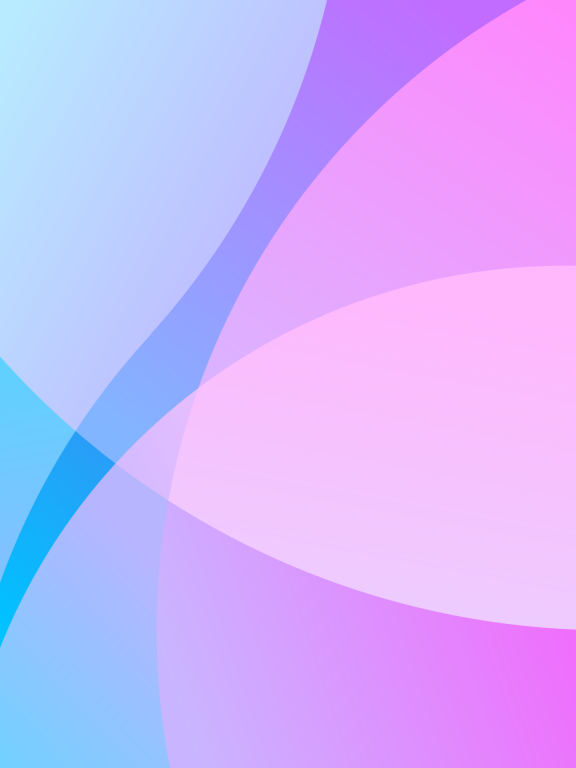
This background is drawn by a Shadertoy shader. Its source:

```glsl
// Discs: centre x, centre y, radius (canvas width = 1, height = 4/3)
const vec3 DISC_RIGHT  = vec3( 1.524,  0.240, 1.252);
const vec3 DISC_CORNER = vec3(-0.727,  1.646, 1.332);
const vec3 DISC_SWEEP  = vec3( 1.186, -0.104, 1.260);
const vec3 DISC_LOW    = vec3( 0.979, -0.182, 1.054);
const vec3 DISC_HIGH   = vec3( 1.059,  1.656, 1.417);
const float JOIN_Y = 0.753;   // height where the corner edge turns into the sweep

// Gradient ends for each region
const vec3 ICE       = vec3(0.72, 0.92, 1.00), LILAC     = vec3(0.75, 0.74, 1.00);
const vec3 VIOLET    = vec3(0.76, 0.42, 1.00), CORNFLOWER = vec3(0.51, 0.71, 1.00);
const vec3 SKY       = vec3(0.37, 0.82, 1.00), SOFT_SKY  = vec3(0.50, 0.76, 1.00);
const vec3 CYAN      = vec3(0.00, 0.76, 1.00), AZURE     = vec3(0.16, 0.62, 0.97);
const vec3 PINK      = vec3(1.00, 0.53, 0.99), ORCHID    = vec3(0.86, 0.70, 1.00);
const vec3 BLUSH     = vec3(1.00, 0.72, 0.99), PALE_PINK = vec3(0.93, 0.80, 1.00);
const vec3 MAUVE     = vec3(0.83, 0.73, 1.00), ROSE_MIST = vec3(0.89, 0.74, 1.00);
const vec3 AQUA      = vec3(0.44, 0.82, 1.00), PERIWINKLE = vec3(0.72, 0.71, 1.00);
const vec3 MAGENTA   = vec3(0.94, 0.43, 0.99), LAVENDER  = vec3(0.79, 0.71, 1.00);

// Signed distance to a disc, negative inside
float discDistance(vec2 p, vec3 disc) {
    return length(p - disc.xy) - disc.z;
}

// Coverage of the inside, softened over one pixel
float coverage(float dist, float pixel) {
    return smoothstep(0.75 * pixel, -0.75 * pixel, dist);
}

// Linear gradient from one point to another
vec3 ramp(vec2 p, vec2 from, vec2 to, vec3 first, vec3 last) {
    vec2 axis = to - from;
    float t = dot(p - from, axis) / dot(axis, axis);
    return mix(first, last, clamp(t, 0.0, 1.0));
}

void mainImage(out vec4 fragColor, in vec2 fragCoord) {
    vec2 scale = vec2(1.0, 4.0 / 3.0) / iResolution.xy;
    vec2 p = fragCoord * scale;
    float pixel = max(scale.x, scale.y);

    // Masks; the corner edge is an S-curve of two tangent arcs
    float cornerDist = p.y > JOIN_Y ? discDistance(p, DISC_CORNER)
                                    : -discDistance(p, DISC_SWEEP);
    float corner = coverage(cornerDist, pixel);
    float right = coverage(discDistance(p, DISC_RIGHT), pixel);
    float low = coverage(discDistance(p, DISC_LOW), pixel);
    float high = coverage(discDistance(p, DISC_HIGH), pixel);

    // Regions inside the high disc
    vec3 ice = ramp(p, vec2(0.0, 1.25), vec2(0.48, 1.0), ICE, LILAC);
    vec3 band = ramp(p, vec2(0.78, 1.333), vec2(0.20, 0.58), VIOLET, CORNFLOWER);
    vec3 pink = ramp(p, vec2(0.95, 1.33), vec2(0.47, 0.62), PINK, ORCHID);
    vec3 lens = ramp(p, vec2(0.70, 0.82), vec2(0.60, 0.28), BLUSH, PALE_PINK);
    vec3 sliver = ramp(p, vec2(0.20, 0.53), vec2(0.33, 0.60), MAUVE, ROSE_MIST);
    vec3 upper = mix(mix(band, ice, corner), pink, right);
    upper = mix(upper, mix(sliver, lens, right), low);

    // Regions below it
    vec3 sky = ramp(p, vec2(0.0, 0.70), vec2(0.06, 0.38), SKY, SOFT_SKY);
    vec3 cyan = ramp(p, vec2(0.0, 0.25), vec2(0.20, 0.53), CYAN, AZURE);
    vec3 blue = ramp(p, vec2(0.0, 0.0), vec2(0.32, 0.30), AQUA, PERIWINKLE);
    vec3 magenta = ramp(p, vec2(1.0, 0.22), vec2(0.35, 0.0), MAGENTA, LAVENDER);
    vec3 lower = mix(mix(cyan, sky, corner), mix(blue, magenta, right), low);

    fragColor = vec4(mix(lower, upper, high), 1.0);
}
```
